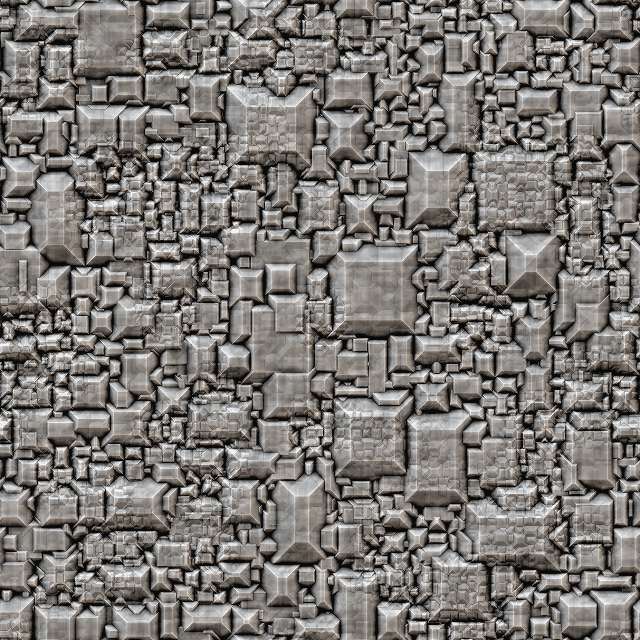
Reproduce this texture procedurally as a three.js fragment shader.

```glsl
// Carved stone relief: bevelled blocks of several sizes pile up into one height field.
// Each block falls off at 45 degrees in the square metric, so mitres and creases appear.
// Slopes are lit from above, creases are darkened, sharp edges catch a highlight.
varying vec2 vUv;

vec4 hash4(vec2 cell, float seed) {
  float s = sin(dot(cell, vec2(127.1, 311.7)) + seed * 17.3);
  return fract(s * vec4(43758.5, 22578.1, 19642.3, 31415.9));
}

// Value noise that wraps after a whole number of cells per axis
float wrapNoise(vec2 uv, vec2 cells, float seed) {
  vec2 p = uv * cells;
  vec2 i = floor(p);
  vec2 f = fract(p);
  f = f * f * (3.0 - 2.0 * f);
  float a = hash4(mod(i, cells), seed).x;
  float b = hash4(mod(i + vec2(1.0, 0.0), cells), seed).x;
  float c = hash4(mod(i + vec2(0.0, 1.0), cells), seed).x;
  float d = hash4(mod(i + 1.0, cells), seed).x;
  return mix(mix(a, b, f.x), mix(c, d, f.x), f.y);
}

// Highest of the flat-topped blocks scattered on a wrapping grid
float blocks(vec2 uv, float cells, float seed) {
  vec2 p = uv * cells;
  vec2 home = floor(p);
  float top = -9.0;
  for (int y = -1; y <= 1; y++) {
    for (int x = -1; x <= 1; x++) {
      vec2 cell = home + vec2(float(x), float(y));
      vec4 rnd = hash4(mod(cell, cells), seed);
      vec2 centre = cell + 0.22 + 0.56 * rnd.xy;
      vec2 halfSize = 0.04 + 0.38 * fract(rnd.zw * 7.3 + rnd.yx);
      vec2 outside = abs(p - centre) - halfSize;
      float fall = max(0.0, max(outside.x, outside.y));
      top = max(top, 0.36 * rnd.z - fall);
    }
  }
  return top / cells;
}

// Large, medium and small blocks show through one another
float masonry(vec2 uv) {
  float h = blocks(uv, 8.0, 1.0);
  h = max(h, blocks(uv, 17.0, 2.0) + 0.007);
  return max(h, blocks(uv, 36.0, 3.0) + 0.005);
}

float relief(vec2 uv, float carving) {
  float h = masonry(uv);
  h += 0.28 * blocks(uv, 29.0, 4.0);
  return h + carving * blocks(uv, 67.0, 5.0);
}

void main() {
  vec2 uv = vUv;
  float carving = 0.12 + 0.6 * smoothstep(0.4, 0.65, wrapNoise(uv, vec2(12.0), 6.0));

  // Slope and edge sharpness from close neighbours
  float e = 0.0014;
  float here = relief(uv, carving);
  float right = relief(uv + vec2(e, 0.0), carving);
  float left = relief(uv - vec2(e, 0.0), carving);
  float up = relief(uv + vec2(0.0, e), carving);
  float down = relief(uv - vec2(0.0, e), carving);
  vec2 slope = vec2(right - left, up - down) / (2.0 * e);
  float edge = (here - 0.25 * (right + left + up + down)) / e;

  // Cavity from a wider ring: positive in creases, negative on ridges
  float radius = 0.0085;
  float ring = 0.0;
  for (int i = 0; i < 8; i++) {
    float angle = 0.7854 * (float(i) + 0.5);
    ring += masonry(uv + radius * vec2(cos(angle), sin(angle)));
  }
  float cavity = (ring / 8.0 - masonry(uv)) / radius;

  // Weathering: soft mottling and long streaks along both axes
  float mottle = wrapNoise(uv, vec2(40.0), 7.0) + wrapNoise(uv, vec2(95.0), 8.0) - 1.0;
  float streaks = wrapNoise(uv, vec2(9.0, 170.0), 9.0) + wrapNoise(uv, vec2(170.0, 9.0), 10.0) - 1.0;

  float tone = 0.53 - 0.19 * slope.y + 0.04 * slope.x;
  tone += 0.5 * edge + 0.09 * mottle + 0.09 * streaks;
  tone -= 1.0 * max(cavity, 0.0) + 0.25 * min(cavity, 0.0);
  tone = clamp(tone, 0.035, 0.96);

  // Warm stone below and to the right, cool sky light above
  float warmth = clamp(0.38 + 0.4 * slope.y - 0.2 * slope.x, 0.0, 1.0);
  vec3 tint = mix(vec3(0.99, 1.0, 1.01), vec3(1.1, 0.99, 0.89), warmth);
  gl_FragColor = vec4(min(tone * tint, 1.0), 1.0);
}
```
